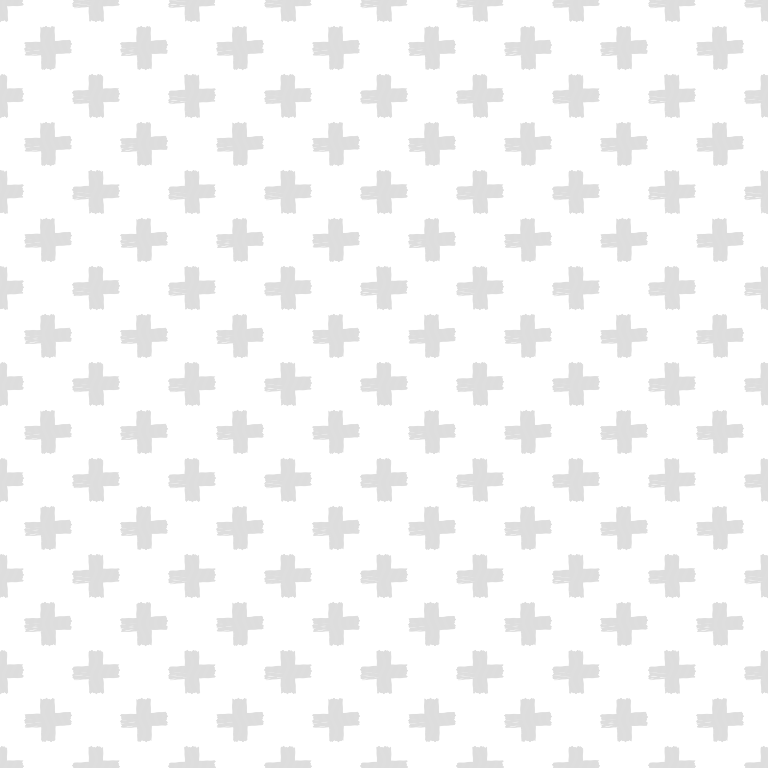
Give the GLSL for this pattern, as a Shadertoy shader.

```glsl
#define REPEATS 8.0
#define PAPER vec3(1.0)
#define PAINT vec3(0.868)
#define ACROSS_HALF vec2(0.240, 0.070)
#define UPRIGHT_HALF vec2(0.221, 0.076)
#define ACROSS_TILT 0.055
#define UPRIGHT_TILT -0.020
#define CORNER 0.014
#define BRISTLE 0.006
#define WOBBLE 0.003
#define WEAR 0.60

float hash(vec2 cell) {
    vec3 h = fract(cell.xyx * vec3(0.1031, 0.1030, 0.0973));
    h += dot(h, h.yzx + 33.33);
    return fract((h.x + h.y) * h.z);
}

// Signed distance to a brush stroke along x, with ragged ends and soft sides
float stroke(vec2 p, vec2 halfSize, float tilt, float seed) {
    p.y -= tilt * p.x;
    float side = sign(p.x) * 1.7 + seed;
    float ends = sin(p.y * 85.0 + side) + 0.6 * sin(p.y * 210.0 + side * 2.3);
    float edges = sin(p.x * 15.0 + seed + sign(p.y)) + 0.4 * sin(p.x * 67.0 + seed * 1.9);
    vec2 d = abs(p) - halfSize + CORNER + vec2(BRISTLE * ends, WOBBLE * edges);
    return length(max(d, 0.0)) + min(max(d.x, d.y), 0.0) - CORNER;
}

// Dry bristle streaks, strongest low on the left arm
float dryStreaks(vec2 p, float seed) {
    float grain = sin(p.y * 170.0 + 1.5 * sin(p.x * 24.0 + seed) + seed);
    grain += 0.7 * sin(p.y * 310.0 + p.x * 31.0 + seed * 2.7);
    grain += 0.6 * sin(p.x * 58.0 - p.y * 40.0 + seed * 1.3);
    float leftArm = smoothstep(-0.04, -0.12, p.x);
    float lowSide = smoothstep(0.025, -0.045, p.y);
    return smoothstep(0.3, 1.7, grain) * leftArm * lowSide;
}

// Paint coverage of one grid of crosses
float crosses(vec2 q, float layer, float pixel) {
    vec2 cell = mod(floor(q), REPEATS);
    vec2 p = fract(q) - 0.5;
    float variation = hash(cell + layer * 19.0);
    float seed = layer * 2.1 + variation * 1.6;
    float across = stroke(p, ACROSS_HALF, ACROSS_TILT, seed);
    float upright = stroke(p.yx, UPRIGHT_HALF, UPRIGHT_TILT, seed + 4.0);
    float shape = smoothstep(0.6 * pixel, -0.6 * pixel, min(across, upright));
    float worn = WEAR * mix(0.5, 1.0, variation) * dryStreaks(p, seed);
    float film = 0.02 * sin(p.x * 75.0 + 2.0 * sin(p.y * 18.0 + seed));
    return shape * (1.0 - worn + film);
}

void mainImage(out vec4 fragColor, in vec2 fragCoord) {
    vec2 grid = fragCoord / iResolution.xy * REPEATS;
    float pixel = REPEATS / min(iResolution.x, iResolution.y);

    // Two interleaved grids, half a repeat apart
    float paint = 0.0;
    for (int i = 0; i < 2; i++) {
        float layer = float(i);
        paint = max(paint, crosses(grid + 0.5 * layer, layer, pixel));
    }
    fragColor = vec4(mix(PAPER, PAINT, paint), 1.0);
}
```
